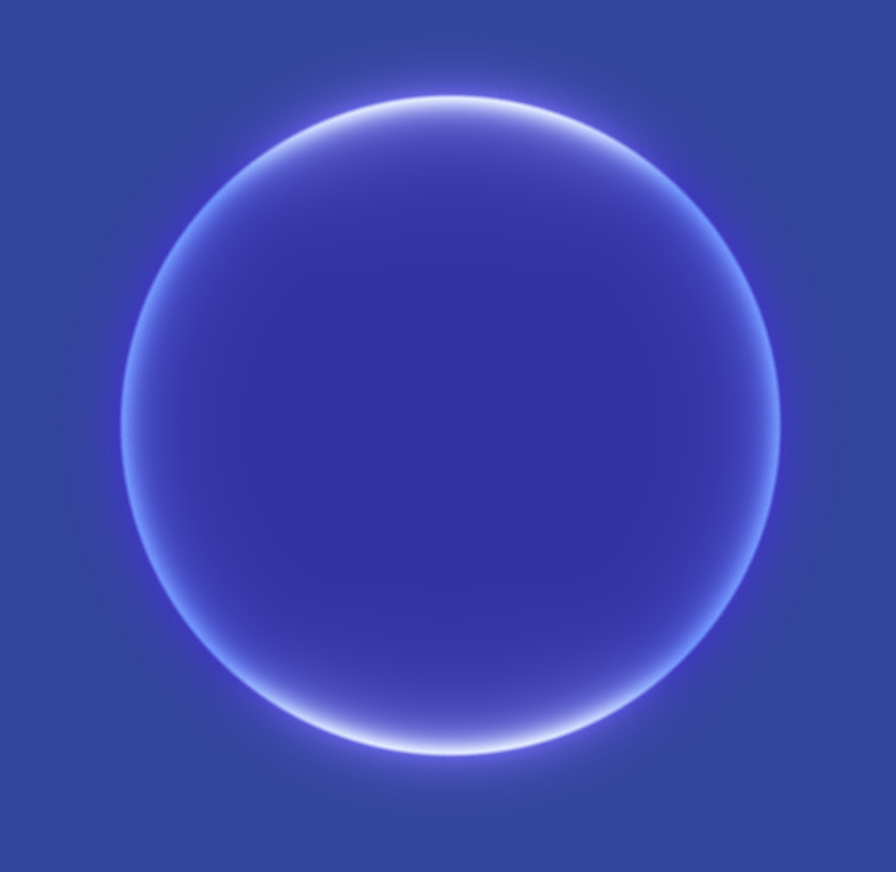
This background is drawn by a WebGL 1 fragment shader. Its source:

```glsl
precision highp float;
// A glowing glass ring on a flat blue field, brightest at its top and bottom.
// The signed distance to one circle drives the outer halo, the inner glow
// and the thin rim; a faint sine-hash grain roughens the lit parts.

uniform vec2 u_resolution;

float hash(vec2 p) {
    return fract(sin(dot(p, vec2(127.1, 311.7))) * 43758.5453);
}

void main() {
    // Canvas units: height is 1, origin at the ring's centre
    vec2 p = (gl_FragCoord.xy - 0.5 * u_resolution) / u_resolution.y;
    p -= vec2(0.003, 0.012);

    float radius = length(p);
    float dist = radius - 0.378;
    float depth = max(-dist, 0.0);
    float outside = max(dist, 0.0);

    // Light gathers at the two poles of the ring
    float height = abs(p.y) / max(radius, 0.001);
    float pole = smoothstep(0.68, 1.0, height);

    // Field and violet halo outside the ring
    vec3 haloColor = mix(vec3(0.25, 0.22, 0.76), vec3(0.40, 0.39, 0.89), pole);
    float halo = exp(-outside / mix(0.025, 0.022, pole));
    vec3 field = mix(vec3(0.198, 0.268, 0.608), haloColor, halo);

    // Deep interior with a broad glow growing towards the edge
    vec3 glowColor = mix(vec3(0.36, 0.41, 0.92), vec3(0.52, 0.54, 0.97), pole);
    float glow = exp(-depth / mix(0.034, 0.042, pole));
    vec3 disc = mix(vec3(0.200, 0.198, 0.638), glowColor, glow);

    // Thin bright rim just inside the edge
    vec3 rimColor = mix(vec3(0.46, 0.61, 1.0), vec3(0.93, 0.97, 1.0), pole);
    float rim = exp(-pow(depth / mix(0.013, 0.015, pole), 1.4));
    disc = mix(disc, rimColor, rim);

    // Join both sides with a soft edge
    float edge = max(0.0035, 1.0 / u_resolution.y);
    vec3 color = mix(disc, field, smoothstep(-edge, edge, dist));

    // Fine grain where the ring is lit
    float grain = hash(floor(p * 500.0)) - 0.5;
    color += grain * 0.025 * exp(-abs(dist) / 0.02);

    gl_FragColor = vec4(clamp(color, 0.0, 1.0), 1.0);
}
```
